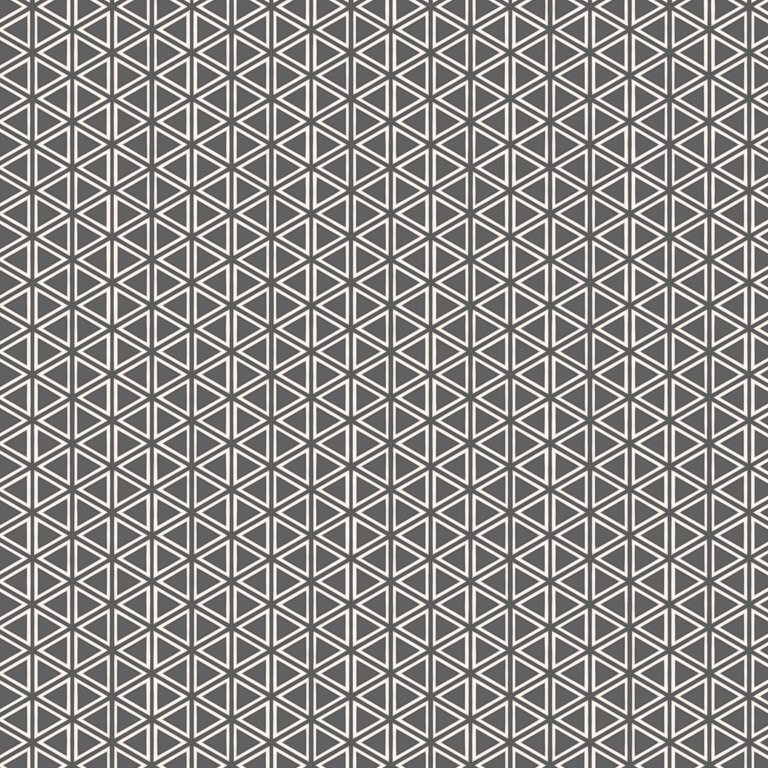
Reproduce this pattern procedurally as a WebGL 1 fragment shader.

```glsl
precision highp float;

uniform vec2 u_resolution;

#define COLUMNS 19.285              // triangle columns across the canvas
#define ORIGIN vec2(0.0422, 0.0333) // one lattice vertex
#define INSET 0.091                 // stroke centre from the lattice line, in columns
#define HALF_WIDTH 0.039            // half the stroke width, in columns
#define ROUNDING 0.03               // softness of the triangle corners
#define WOBBLE 0.004                // hand-drawn unevenness
#define SWELL 0.007                 // broad change of upright stroke weight
#define HALO_REACH 0.055            // width of the dark rim along strokes
#define SOFTNESS 0.047              // edge blur, in columns
#define GROUND vec3(0.382, 0.382, 0.380)
#define HALO vec3(0.337, 0.346, 0.346)
#define STROKE vec3(0.995, 0.955, 0.935)

float smoothMin(float a, float b, float k) {
    float h = max(k - abs(a - b), 0.0) / k;
    return min(a, b) - 0.25 * k * h * h;
}

// Layered sines with unrelated periods, roughly -1 to 1
float waver(vec2 p) {
    return 0.5 * sin(5.3 * p.x + 3.1 * sin(2.7 * p.y))
         + 0.3 * sin(9.7 * p.y - 2.3 * p.x)
         + 0.2 * sin(17.9 * p.y + 11.3 * p.x);
}

// Distances to the three sides of the enclosing triangle, upright side first
vec3 triangleSides(vec2 p) {
    float rise = 0.8660254 * p.y;
    vec2 slanted = fract(vec2(0.5 * p.x + rise, 0.5 * p.x - rise));
    float total = slanted.x + slanted.y;
    return total < 1.0 ? vec3(1.0 - total, slanted)
                       : vec3(total - 1.0, 1.0 - slanted);
}

void main() {
    float side = min(u_resolution.x, u_resolution.y);
    vec2 p = (gl_FragCoord.xy / side - ORIGIN) * COLUMNS;
    float blur = max(0.5 * SOFTNESS, 0.9 * COLUMNS / side);

    // Triangle outline with slightly softened corners
    vec3 sides = triangleSides(p);
    float depth = smoothMin(sides.x, smoothMin(sides.y, sides.z, ROUNDING), ROUNDING);

    // Upright strokes change weight from column to column
    float upright = step(sides.x, min(sides.y, sides.z));
    float column = floor(p.x + 0.5);
    float swell = SWELL * upright * sin(2.4 * column + 0.25 * p.y);
    float edge = abs(depth - INSET) - HALF_WIDTH - swell - WOBBLE * waver(p);

    // Dark rim beside the strokes, filling the channels between triangles
    float rim = 1.0 - smoothstep(0.6 * HALO_REACH, HALO_REACH, edge);
    float ink = 1.0 - smoothstep(-blur, blur, edge);
    vec3 color = mix(GROUND, HALO, rim);
    gl_FragColor = vec4(mix(color, STROKE, ink), 1.0);
}
```
